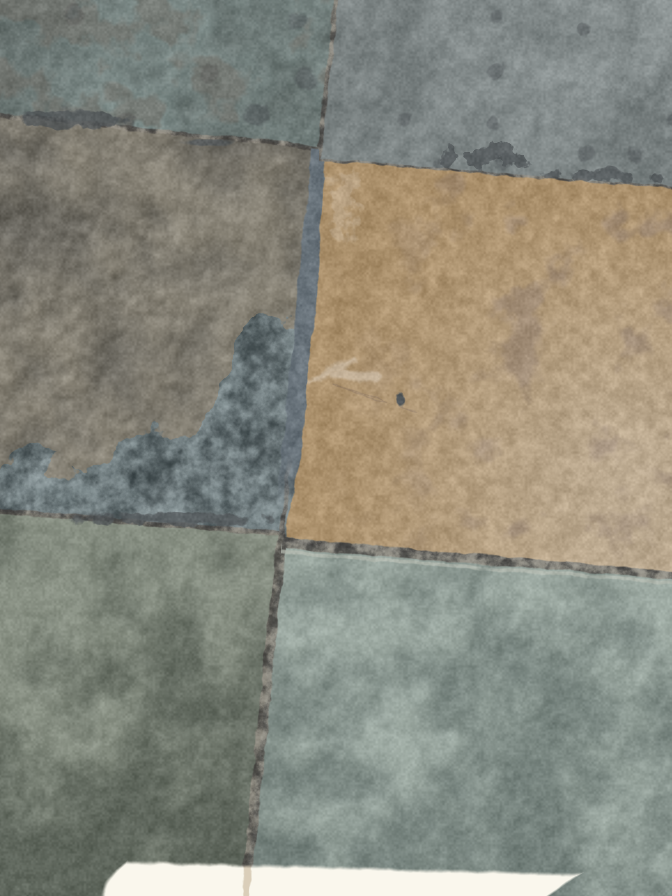
Write a Shadertoy shader that draws this texture.

```glsl
// Worn stone paving: six slabs around one leaning joint, one of them ochre.
// Sloped lines split the slabs; layered value noise gives stains, relief and
// peeled patches. A strip of sunlight lies along the lower edge.

float hash(vec2 p) {
    vec3 q = fract(p.xyx * vec3(.1031, .1030, .0973));
    q += dot(q, q.yzx + 33.33);
    return fract((q.x + q.y) * q.z);
}

float noise(vec2 p) {
    vec2 i = floor(p), f = fract(p), e = vec2(0, 1);
    f = f * f * (3. - 2. * f);
    return mix(mix(hash(i), hash(i + e.yx), f.x),
               mix(hash(i + e), hash(i + e.yy), f.x), f.y);
}

float fbm(vec2 p) {
    float sum = 0., amp = .533;
    for (int i = 0; i < 4; i++) {
        sum += amp * noise(p);
        p = mat2(1.6, 1.2, -1.2, 1.6) * p + 7.3;
        amp *= .5;
    }
    return sum;
}

// Coverage of the negative side of a distance, with soft width w.
float cover(float d, float w) { return 1. - smoothstep(-w, w, d); }

float segment(vec2 p, vec2 a, vec2 b) {
    vec2 v = b - a;
    return length(p - a - v * clamp(dot(p - a, v) / dot(v, v), 0., 1.));
}

// Ragged ellipse; rough is a centred noise value.
float blob(vec2 p, vec2 c, vec2 r, float rough, float w) {
    return cover((length((p - c) / r) - 1. + rough) * min(r.x, r.y), w);
}

// One randomly placed chip per grid cell, kept with probability keep.
float chips(vec2 p, float scale, float keep, float rough) {
    vec2 id = floor(p * scale);
    vec2 c = .3 + .4 * vec2(hash(id + 3.1), hash(id + 8.7));
    float r = .08 + .16 * hash(id + 5.9);
    return step(hash(id), keep) * cover(length(fract(p * scale) - c) - r + rough * .3, .05);
}

vec3 stain(vec3 dark, vec3 light, float n) {
    return mix(dark, light, smoothstep(.25, .75, n));
}

void mainImage(out vec4 fragColor, in vec2 fragCoord) {
    vec2 p = fragCoord / iResolution.y;
    float w = max(.0012, .8 / iResolution.y);
    float mid = fbm(p * 24. + 3.), fine = fbm(p * 95. + 9.);
    float blend = .5 * (fbm(p * 7.) + mid), rough = fbm(p * 60. + 21.) - .5;
    float relief = mid - fbm((p + vec2(-.004, .005)) * 24. + 3.);

    // Offsets from the leaning joint and the two cross joints.
    float across = p.x - .274 - .1 * p.y + rough * .007;
    float right = smoothstep(-w, w, across);
    float top = p.y - mix(.872 - .105 * p.x, .85 - .081 * p.x, right) + rough * .006;
    float low = p.y - mix(.43 - .083 * p.x, .4185 - .078 * p.x, right) + rough * .005;
    float isTop = smoothstep(-w, w, top), isLow = cover(low, w);
    float isMid = (1. - isTop) * (1. - isLow);

    // Grey slabs.
    vec3 upper = mix(stain(vec3(.39, .43, .42), vec3(.52, .58, .57), blend + .5 * p.x - .08),
                     stain(vec3(.45, .48, .48), vec3(.55, .58, .58), blend), right);
    vec3 lower = mix(stain(vec3(.37, .40, .36), vec3(.54, .57, .52), blend + .8 * p.y - .18),
                     stain(vec3(.45, .50, .48), vec3(.62, .67, .64), blend + .4 * p.y - .08), right);
    vec3 brown = stain(vec3(.41, .40, .37), vec3(.54, .52, .47), blend);
    vec3 ink = vec3(.32, .34, .35);
    upper = mix(upper, ink, .5 * chips(p, 19., .45, rough));
    upper = mix(upper, vec3(.41, .39, .36), .5 * smoothstep(.52, .65, mid) * (1. - right));

    // Peeled slate area climbing towards the joint.
    float peel = p.y - .492 - .028 * smoothstep(.1, .16, p.x) - .13 * smoothstep(.21, .29, p.x);
    peel += (mid - .5) * .08 + rough * .02;
    vec3 slate = stain(vec3(.31, .35, .36), vec3(.51, .56, .57), .5 * (mid + fine));
    float island = blob(p, vec2(.066, .481), vec2(.02, .014), rough * 2., w);
    brown = mix(brown, slate, cover(peel, w) * (1. - island));
    vec3 col = upper * isTop + brown * isMid + lower * isLow;
    col += relief * mix(.16, .35, isMid);

    // Joint grout, sealing strip and broken dark edges.
    vec3 grout = stain(vec3(.29, .28, .27), vec3(.57, .55, .51), fine);
    float seam = min(abs(across) - mix(.0025, .0055, isLow), abs(top) - .0025);
    seam = min(seam, abs(low) - mix(.003, .006, right));
    col = mix(col, grout, .85 * cover(seam, w));
    float strip = cover(abs(across - .002) - .011, w) * smoothstep(.42, .5, p.y) * isMid;
    col = mix(col, vec3(.41, .45, .48) + .1 * (fine - .5), strip);
    float broken = blob(p, vec2(.075, .867), vec2(.06, .009), rough * 1.5, w)
                 + blob(p, vec2(.23, .841), vec2(.026, .004), rough, w)
                 + blob(p, vec2(.195, .421), vec2(.095, .007), rough * 2., w)
                 + blob(p, vec2(.535, .826), vec2(.045, .013), rough * 3., w)
                 + blob(p, vec2(.66, .804), vec2(.05, .007), rough * 3., w);
    col = mix(col, ink, .8 * min(broken, 1.));
    float rim = cover(abs(low + .01) - .002, w) * right * smoothstep(.28, .48, mid);
    col = mix(col, vec3(.72, .74, .7), .7 * rim);

    // Ochre slab with scuffs, pale scrape, crack and chip.
    float bulge = .008 * smoothstep(.4, .5, p.y) * (1. - .6 * smoothstep(.68, .82, p.y));
    float edge = max(max(.004 + bulge - across, top), .0086 - .008 * p.x - low);
    float glow = smoothstep(.3, .72, p.x) * smoothstep(.85, .45, p.y);
    vec3 ochre = mix(vec3(.67, .565, .42), vec3(.74, .67, .57), glow);
    ochre += .1 * (blend - .5) + .06 * (fine - .5);
    ochre = mix(ochre, vec3(.55, .48, .43), .5 * smoothstep(.53, .72, mid) * smoothstep(.34, .6, p.x));
    float scrape = min(segment(p, vec2(.345, .573), vec2(.395, .599)),
                       segment(p, vec2(.37, .583), vec2(.42, .579)));
    float pale = cover(scrape - .004 + rough * .012, .003)
               + .5 * blob(p, vec2(.377, .767), vec2(.016, .032), rough * 3., .004);
    ochre = mix(ochre, vec3(.81, .75, .67), .7 * pale);
    float crack = segment(p, vec2(.372, .571), vec2(.475, .536)) + rough * .006;
    ochre = mix(ochre, vec3(.48, .41, .37), .4 * cover(abs(crack) - .0006, w));
    ochre = mix(ochre, ink, blob(p, vec2(.446, .555), vec2(.006, .01), rough * 2., w));
    col = mix(col, ochre, cover(edge, w));

    // Surface grit, then sunlight interrupted by the joint.
    col += .1 * (fine - .5) + .06 * (noise(p * 390.) - .5);
    float beam = max(p.y - .038 + .028 * (p.x - .13), p.x - .612 - 1.4 * p.y);
    beam = max(beam, .116 + 18. * p.y * p.y - p.x);
    vec3 sun = mix(vec3(.98, .97, .93), vec3(.8, .74, .64), .7 * cover(abs(across) - .004, w));
    fragColor = vec4(mix(col, sun, cover(beam + rough * .004, .003)), 1.);
}
```
